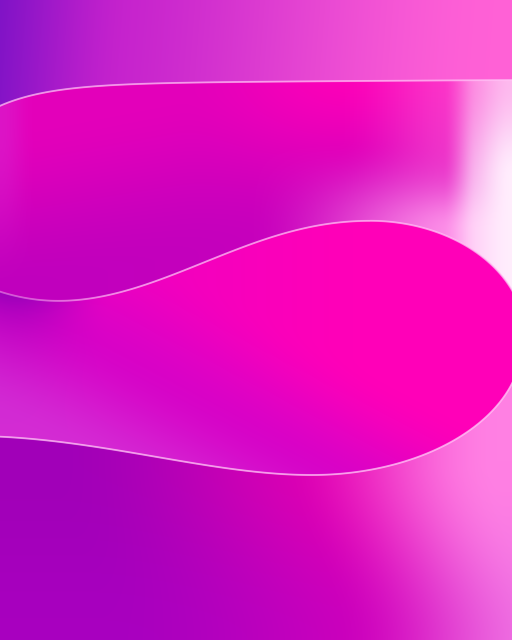
Write a WebGL 2 fragment shader that draws this background.

```glsl
#version 300 es
precision highp float;

uniform vec2 u_resolution;
out vec4 outColor;

const vec3 VIOLET = vec3(0.43, 0.06, 0.77);
const vec3 PURPLE = vec3(0.63, 0.0, 0.72);
const vec3 ORCHID = vec3(0.76, 0.12, 0.80);
const vec3 LILAC = vec3(0.83, 0.17, 0.83);
const vec3 MAGENTA = vec3(0.89, 0.0, 0.73);
const vec3 HOT_PINK = vec3(1.0, 0.0, 0.72);
const vec3 ROSE = vec3(1.0, 0.38, 0.84);
const vec3 BLUSH = vec3(1.0, 0.50, 0.89);
const vec3 PALE = vec3(1.0, 0.93, 0.99);

// Height of a quarter ellipse above its centre line
float arc(float x, float centre, vec2 radius) {
    float t = (x - centre) / radius.x;
    return radius.y * sqrt(max(1.0 - t * t, 0.0));
}

// Paper edges: y measured downward as a function of x
float edgeY(int id, float x) {
    if (id == 0) return 0.125 + 0.0052 * (1.0 - x) + 0.0352 * exp(-9.9 * x);
    if (id == 1) {
        if (x < 0.1136) {
            float u = 1.0 - x / 0.1136;
            return 0.4701 - 0.0144 * u * u;
        }
        if (x > 0.7224) return 0.5273 - arc(x, 0.7224, vec2(0.3036, 0.1823));
        float t = (x - 0.1136) / 0.6088;
        float rise = t * t * (3.0 - 2.0 * t) + t * t * t * (1.0 - t) * (1.0 - t);
        return mix(0.4701, 0.3451, rise);
    }
    if (x > 0.6088) return 0.5365 + arc(x, 0.6088, vec2(0.4107, 0.2057));
    float t = x / 0.6088;
    float fall = t * t * (3.0 - 2.0 * t) + 0.4 * t * pow(1.0 - t, 3.0);
    return mix(0.6823, 0.7422, fall);
}

// Signed distance to an edge in canvas heights, positive below it
float edgeDistance(int id, vec2 p, float aspect) {
    float y = edgeY(id, p.x);
    float slope = (y - edgeY(id, p.x - 0.001)) / (0.001 * aspect);
    return (p.y - y) / sqrt(1.0 + slope * slope);
}

vec3 backSheet(vec2 p) {
    float x = p.x + 0.10 * (p.y - 0.06);
    vec3 c = mix(VIOLET, ORCHID, smoothstep(-0.12, 0.26, x));
    return mix(c, ROSE, smoothstep(0.1, 1.0, x));
}

vec3 upperRibbon(vec2 p) {
    vec3 c = mix(MAGENTA, HOT_PINK, smoothstep(0.35, 0.72, p.x));
    float shade = smoothstep(0.20, 0.46, p.y + 0.16 * p.x);
    c = mix(c, vec3(0.75, 0.0, 0.74), shade * (1.0 - 0.3 * p.x));
    c = mix(c, LILAC, 0.45 * (1.0 - smoothstep(0.0, 0.07, p.x)) * (1.0 - shade));
    // Soft reflected light along the lower right
    float low = smoothstep(0.22, 0.36, p.y);
    c = mix(c, vec3(1.0, 0.60, 0.92), low * smoothstep(0.48, 0.95, p.x));
    c = mix(c, ROSE, 0.55 * smoothstep(0.66, 0.9, p.x) * (1.0 - low));
    // Bright fold at the right
    float glow = smoothstep(0.865, 0.93, p.x) * 0.55 + smoothstep(0.89, 1.0, p.x) * 0.45;
    return mix(c, PALE, glow * mix(0.72, 1.0, smoothstep(0.13, 0.28, p.y)));
}

vec3 loopInside(vec2 p, float depth) {
    float diagonal = p.y - 0.47 - 0.42 * p.x;
    vec3 c = mix(vec3(0.94, 0.0, 0.75), HOT_PINK, smoothstep(0.2, 0.75, p.x));
    c = mix(c, vec3(0.84, 0.01, 0.78), smoothstep(-0.2, 0.02, diagonal));
    c = mix(c, LILAC, smoothstep(-0.02, 0.18, diagonal));
    // Contact shadow beneath the upper ribbon
    float shadow = exp(-max(depth, 0.0) * 20.0) * (1.0 - smoothstep(0.0, 0.22, p.x));
    return mix(c, vec3(0.56, 0.0, 0.72), 0.85 * shadow);
}

vec3 frontSheet(vec2 p) {
    float down = smoothstep(0.72, 1.0, p.y);
    float x = p.x - 0.10 * down;
    vec3 c = mix(PURPLE, vec3(0.90, 0.0, 0.70), smoothstep(0.1, 0.75, x));
    c = mix(c, vec3(0.70, 0.0, 0.79), 0.4 * down);
    vec3 light = mix(BLUSH, vec3(0.94, 0.45, 0.89), down);
    return mix(c, light, smoothstep(0.56, 0.97, x));
}

// Lay a sheet below its edge, then trace the thin lit rim
vec3 layer(vec3 below, vec3 sheet, float d, float pixel, float rim) {
    vec3 c = mix(below, sheet, smoothstep(-0.6 * pixel, 0.6 * pixel, d));
    float line = 1.0 - smoothstep(0.0004, 0.0004 + 1.3 * pixel, abs(d));
    return mix(c, vec3(1.0, 0.76, 0.96), line * rim);
}

void main() {
    vec2 uv = gl_FragCoord.xy / u_resolution;
    vec2 p = vec2(uv.x, 1.0 - uv.y);
    float aspect = u_resolution.x / u_resolution.y;
    float pixel = 1.0 / u_resolution.y;

    float top = edgeDistance(0, p, aspect);
    float middle = edgeDistance(1, p, aspect);
    float bottom = edgeDistance(2, p, aspect);

    vec3 color = backSheet(p);
    color = layer(color, upperRibbon(p), top, pixel, 0.75);
    color = layer(color, loopInside(p, middle), middle, pixel, mix(0.45, 0.75, smoothstep(0.0, 0.3, p.x)));
    color = layer(color, frontSheet(p), bottom, pixel, 0.8);
    outColor = vec4(color, 1.0);
}
```
